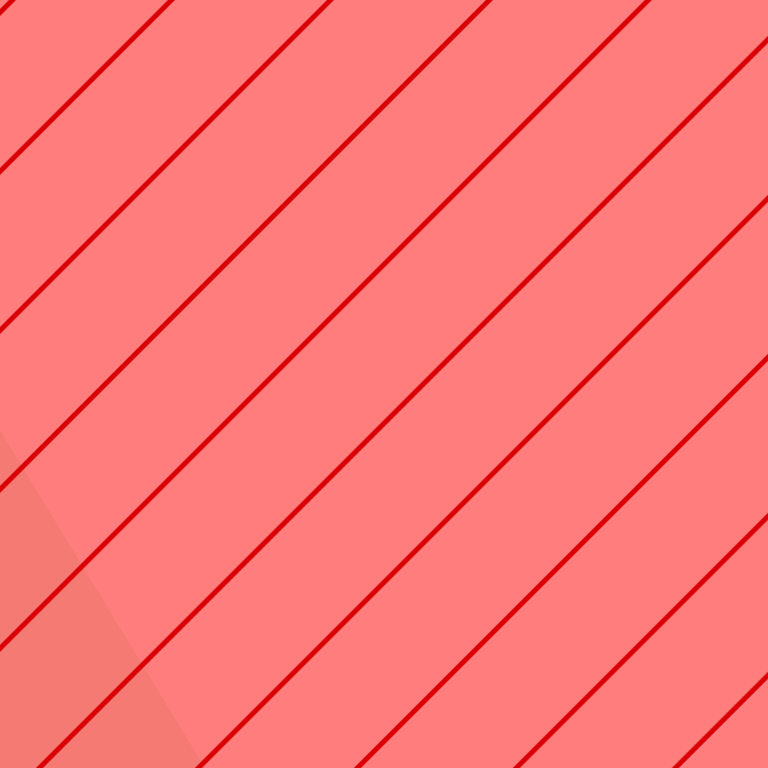
Write a WebGL 2 fragment shader that draws this pattern.

```glsl
#version 300 es
precision highp float;

uniform vec2 u_resolution;
out vec4 fragColor;

const vec3 GROUND_COLOR = vec3(1.0, 0.495, 0.49);
const vec3 SHADE_COLOR = vec3(0.96, 0.48, 0.45);
const vec3 STRIPE_COLOR = vec3(0.85, 0.0, 0.02);

const float STRIPE_PERIOD = 0.207;    // spacing along either canvas edge
const float STRIPE_OFFSET = 0.0163;   // first stripe, from the upper left corner
const float STRIPE_WIDTH = 0.0065;    // measured across the stripe
const float STRIPE_SOFTNESS = 0.0012; // half width of the stripe edge blur
const vec2 SHADE_LEGS = vec2(0.267, 0.44); // corner triangle: width, height

// Distance to the centre of the nearest rising diagonal.
float stripeDistance(vec2 p) {
    float along = p.x + 1.0 - p.y - STRIPE_OFFSET;
    float nearest = abs(fract(along / STRIPE_PERIOD + 0.5) - 0.5);
    return nearest * STRIPE_PERIOD * inversesqrt(2.0);
}

// Signed distance to the slanted side of the corner triangle, negative inside.
float shadeDistance(vec2 p) {
    return (dot(p, 1.0 / SHADE_LEGS) - 1.0) / length(1.0 / SHADE_LEGS);
}

// Coverage of the inside of a shape, with an edge of the given half width.
float coverage(float signedDistance, float halfEdge) {
    return 1.0 - smoothstep(-halfEdge, halfEdge, signedDistance);
}

void main() {
    vec2 p = gl_FragCoord.xy / u_resolution;
    float halfPixel = 0.5 / min(u_resolution.x, u_resolution.y);

    // Flat ground with a faint shaded corner
    float shade = coverage(shadeDistance(p), halfPixel);
    vec3 color = mix(GROUND_COLOR, SHADE_COLOR, shade);

    // Thin diagonal stripes
    float edge = max(STRIPE_SOFTNESS, halfPixel);
    float stripe = coverage(stripeDistance(p) - 0.5 * STRIPE_WIDTH, edge);
    color = mix(color, STRIPE_COLOR, stripe);

    fragColor = vec4(color, 1.0);
}
```
